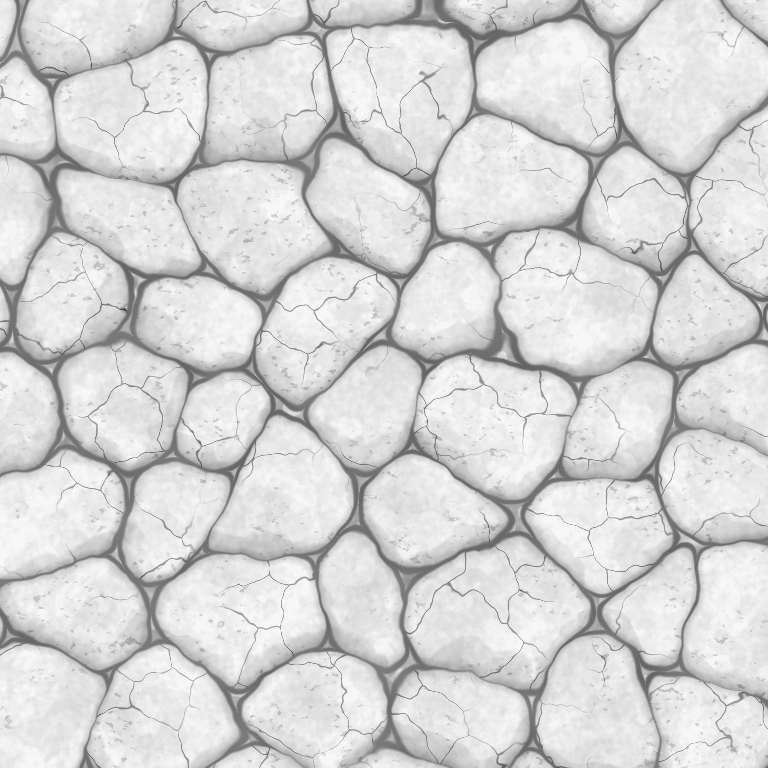
A Shadertoy shader for this texture:

```glsl
// Dry-laid wall of pale, blocky field stones with thin dark joints and grey mortar.
// A weighted Voronoi diagram with softened corners shapes the stones; noise adds
// chiselled lower facets, pits and flecks, and a finer diagram supplies the cracks.

float hash(vec2 p) {
    vec3 q = fract(p.xyx * 0.1031);
    q += dot(q, q.yzx + 33.33);
    return fract((q.x + q.y) * q.z);
}

float noise(vec2 p) {
    vec2 i = floor(p), f = fract(p);
    f = f * f * (3.0 - 2.0 * f);
    return mix(mix(hash(i), hash(i + vec2(1, 0)), f.x),
               mix(hash(i + vec2(0, 1)), hash(i + vec2(1, 1)), f.x), f.y);
}

float fbm(vec2 p) {
    float sum = 0.0, amp = 0.53;
    for (int i = 0; i < 4; i++) {
        p = mat2(1.6, 1.2, -1.2, 1.6) * p + 7.3;
        sum += amp * noise(p);
        amp *= 0.5;
    }
    return sum;
}

vec2 warp(vec2 p) {
    return vec2(noise(p), noise(p + 41.7)) - 0.5;
}

// Stone centre in xy, size weight in z
vec3 seed(vec2 cell) {
    vec2 jitter = vec2(hash(cell + 3.1), hash(cell + 17.9)) - 0.5;
    vec2 stagger = vec2(0.5 * mod(cell.y, 2.0) - 0.25, 0.0);
    return vec3((cell + 0.5 + stagger + vec2(0.65, 0.55) * jitter) / vec2(5.6, 7.4),
                0.009 * hash(cell + 29.3));
}

// x: rounded edge distance, y: distance to lower edges, z: stone id, w: sharp distance
vec4 stones(vec2 p) {
    vec2 base = floor(p * vec2(5.6, 7.4)), home = base;
    vec3 own = vec3(0.0);
    float nearest = 1e3;
    for (int y = -2; y <= 2; y++)
    for (int x = -2; x <= 2; x++) {
        vec2 cell = base + vec2(x, y);
        vec3 s = seed(cell);
        float power = dot(p - s.xy, p - s.xy) - s.z;
        if (power < nearest) { nearest = power; own = s; home = cell; }
    }
    float sum = 0.0, lower = 1.0, sharp = 1.0;
    for (int y = -2; y <= 2; y++)
    for (int x = -2; x <= 2; x++) {
        vec2 cell = base + vec2(x, y);
        if (cell == home) continue;
        vec3 s = seed(cell);
        vec2 away = s.xy - own.xy;
        float gap = max(length(away), 0.001);
        float d = (dot(p - s.xy, p - s.xy) - s.z - nearest) / (2.0 * gap);
        sum += exp(-d / 0.011);
        lower = min(lower, d + 0.04 * (1.0 + away.y / gap));
        sharp = min(sharp, d);
    }
    return vec4(-0.011 * log(sum), lower, hash(home + 5.7), sharp);
}

void mainImage(out vec4 fragColor, in vec2 fragCoord) {
    vec2 uv = fragCoord / iResolution.y;

    // Irregular outlines
    vec2 p = uv + 0.05 * warp(uv * 8.0) + 0.013 * warp(uv * 27.0) + 0.003 * warp(uv * 80.0);
    vec4 stone = stones(p);
    float edge = stone.x + 0.0012 - 0.0035 * noise(uv * 9.0 + 60.0);
    vec2 local = uv + stone.z * 19.0;

    // Pale mottled face with flecks and small pits
    float tone = 0.908 + 0.13 * (fbm(local * 7.0) - 0.5);
    tone += 0.03 * smoothstep(0.5, 0.56, fbm(local * 16.0));
    tone += 0.1 * (fbm(local * 75.0) - 0.5);
    float pits = smoothstep(0.64, 0.8, fbm(local * vec2(60, 85)));
    tone -= 0.16 * pits * smoothstep(0.4, 0.65, noise(local * 17.0));

    // Chiselled facet along the underside, and a soft rim
    float ragged = stone.y + 0.09 * (fbm(local * 7.0 + 9.0) - 0.5);
    tone -= 0.06 * (1.0 - smoothstep(0.025, 0.031, ragged));
    tone -= 0.08 * (1.0 - smoothstep(0.0, 0.035, stone.y));
    tone -= 0.12 * (1.0 - smoothstep(0.0, 0.012, edge));

    // Fine branching cracks, broken up by noise
    vec2 q = local + 0.045 * warp(local * 15.0) + 0.014 * warp(local * 50.0)
           + 0.004 * warp(local * 140.0);
    float crack = stones(q * 1.9).w / 1.9;
    float broken = smoothstep(0.4, 0.75, noise(local * 12.0 + 31.0));
    tone -= 0.38 * broken * (1.0 - smoothstep(0.0, 0.0016, crack));

    // Mortar with pale chips in the wider gaps
    float mortar = 0.52 + 0.3 * fbm(uv * 30.0);
    mortar += 0.14 * smoothstep(0.68, 0.76, noise(uv * vec2(75, 60) + 12.0));

    // Dark contour between stone and mortar
    float ink = 0.39 + 0.1 * noise(uv * 25.0);
    float shade = mix(mortar, ink, smoothstep(-0.0065, -0.0035, edge));
    shade = mix(shade, tone, smoothstep(-0.0012, 0.0025, edge));

    fragColor = vec4(vec3(clamp(shade, 0.0, 0.97)), 1.0);
}
```
